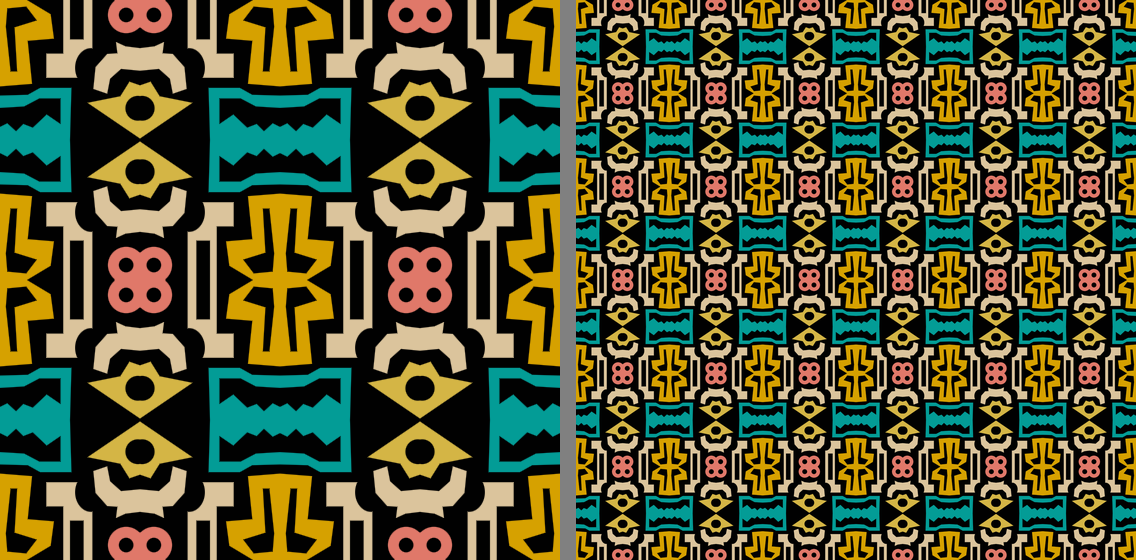
Left: one tile. Right: repeated 3 by 3.
This pattern is drawn by a WebGL 1 fragment shader. Its source:

```glsl
precision highp float;
uniform vec2 u_resolution;

// Even-odd path state: point tested, pen, path start, nearest edge, side
vec2 point, pen, first;
float nearest, side;

void beginShape(vec2 p) {
  point = p;
  nearest = 1e6;
  side = 1.0;
}

void moveTo(vec2 a) {
  pen = a;
  first = a;
}

void lineTo(float x, float y) {
  vec2 end = vec2(x, y), e = end - pen, w = point - pen;
  vec2 gap = w - e * clamp(dot(w, e) / dot(e, e), 0.0, 1.0);
  nearest = min(nearest, dot(gap, gap));
  if ((pen.y > point.y) != (end.y > point.y) && point.x < pen.x + e.x * w.y / e.y) side = -side;
  pen = end;
}

void closePath() {
  lineTo(first.x, first.y);
}

float shapeDistance() {
  return side * sqrt(nearest);
}

float box(vec2 p, vec2 low, vec2 high) {
  vec2 d = abs(p - 0.5 * (low + high)) - 0.5 * (high - low);
  return length(max(d, 0.0)) + min(max(d.x, d.y), 0.0);
}

float crossMotif(vec2 p) {
  beginShape(p);
  moveTo(vec2(-20.0, -20.0));
  lineTo(-20.0, 118.5); lineTo(0.0, 118.5); lineTo(44.0, 115.0); lineTo(38.0, 56.0);
  lineTo(74.0, 53.0); lineTo(69.5, 19.5); lineTo(37.0, 0.0); lineTo(37.0, -20.0);
  closePath();
  // Hooked slot
  moveTo(vec2(14.5, 98.0));
  lineTo(23.5, 98.0); lineTo(20.0, 37.5); lineTo(50.5, 28.0);
  lineTo(36.0, 9.0); lineTo(10.0, 11.5); lineTo(8.0, 36.5);
  closePath();
  return shapeDistance();
}

float jawMotif(vec2 p) {
  beginShape(p);
  moveTo(vec2(-20.0, -20.0));
  lineTo(-20.0, 61.0); lineTo(0.0, 61.0); lineTo(38.0, 62.0); lineTo(55.0, 71.5);
  lineTo(98.0, 71.5); lineTo(96.0, 0.0); lineTo(96.0, -20.0);
  closePath();
  // Mouth with teeth
  moveTo(vec2(-10.0, 23.0));
  lineTo(0.0, 18.0); lineTo(10.0, 23.0); lineTo(22.0, 12.0); lineTo(32.0, 22.0);
  lineTo(45.0, 17.0); lineTo(64.0, 35.0); lineTo(83.0, 22.0); lineTo(83.0, 57.0);
  lineTo(54.0, 57.0); lineTo(33.0, 46.0); lineTo(0.0, 44.0); lineTo(-10.0, 44.0);
  closePath();
  return shapeDistance();
}

float bracketMotif(vec2 p) {
  float frame = min(box(p, vec2(63.5, 73.5), vec2(127.0, 106.7)),
                    box(p, vec2(86.7, -20.0), vec2(126.7, 106.7)));
  float slot = box(p, vec2(96.0, -20.0), vec2(114.7, 54.0));
  float bite = (length((p - vec2(125.0, 93.0)) / vec2(22.0, 27.0)) - 1.0) * 24.0;
  return max(frame, -min(slot, bite));
}

float collarMotif(vec2 p) {
  beginShape(p);
  moveTo(vec2(-20.0, 64.0));
  lineTo(0.0, 66.0); lineTo(20.0, 63.5); lineTo(33.0, 57.5); lineTo(31.0, 73.0);
  lineTo(45.0, 74.0); lineTo(61.0, 92.0); lineTo(64.0, 122.0); lineTo(45.0, 128.5);
  lineTo(41.0, 108.0); lineTo(26.0, 94.5); lineTo(0.0, 97.0); lineTo(-20.0, 95.0);
  closePath();
  return shapeDistance();
}

float eyeMotif(vec2 p) {
  beginShape(p);
  moveTo(vec2(-20.0, 15.6));
  lineTo(0.0, 2.0); lineTo(72.0, 51.0); lineTo(27.0, 60.0);
  lineTo(14.5, 80.0); lineTo(0.0, 75.0); lineTo(-20.0, 82.0);
  closePath();
  return max(shapeDistance(), 17.0 - length(p - vec2(3.0, 43.5)));
}

float buttonMotif(vec2 p) {
  float lobe = length(p - vec2(19.0, 20.5));
  float body = min(lobe - 25.0, box(p, vec2(-35.0, -38.0), vec2(35.0, 38.0)));
  return max(body, 10.0 - lobe);
}

void main() {
  // Two mirrored tiles each way, 384 units per tile
  vec2 p = 384.0 * abs(fract(2.0 * gl_FragCoord.xy / u_resolution + 0.5) - 0.5);
  vec2 fromSide = vec2(192.0 - p.x, p.y);
  float blur = 1.2 * 768.0 / min(u_resolution.x, u_resolution.y);

  // Each motif in flat colour over black
  vec3 color = vec3(0.005);
  color = mix(color, vec3(0.84, 0.63, 0.0), clamp(0.5 - crossMotif(p) / blur, 0.0, 1.0));
  color = mix(color, vec3(0.01, 0.61, 0.59), clamp(0.5 - jawMotif(vec2(p.x, 192.0 - p.y)) / blur, 0.0, 1.0));
  float beige = min(bracketMotif(p), collarMotif(fromSide));
  color = mix(color, vec3(0.86, 0.77, 0.61), clamp(0.5 - beige / blur, 0.0, 1.0));
  color = mix(color, vec3(0.83, 0.71, 0.27), clamp(0.5 - eyeMotif(192.0 - p) / blur, 0.0, 1.0));
  color = mix(color, vec3(0.88, 0.47, 0.41), clamp(0.5 - buttonMotif(fromSide) / blur, 0.0, 1.0));
  gl_FragColor = vec4(color, 1.0);
}
```
